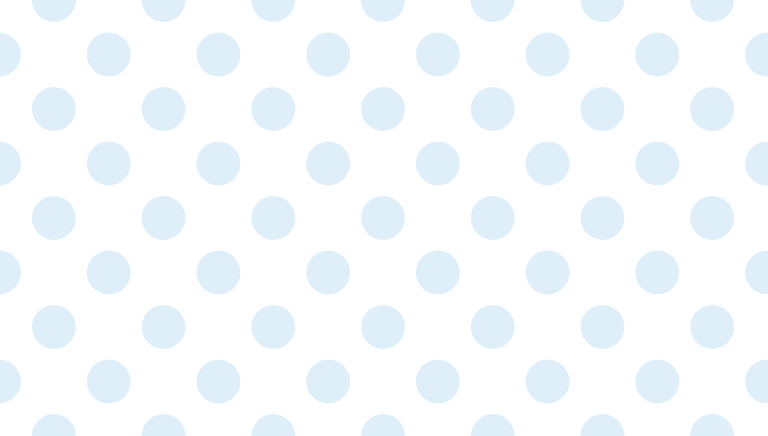
This pattern is drawn by a Shadertoy shader. Its source:

```glsl
// Staggered pale blue polka dots on white, tiling seamlessly.

const vec2 REPEATS = vec2(7.0, 4.0);         // whole cells across and down
const vec2 PHASE = vec2(0.009, 0.0);         // lattice shift, in cells
const float DOT_RADIUS = 0.0502;             // in canvas heights
const vec3 PAPER = vec3(1.0);
const vec3 DOT_BLUE = vec3(0.874, 0.938, 0.980);

// Signed distance to a dot lattice; one dot sits at offset in every cell.
float dotLattice(vec2 cellPos, vec2 offset, vec2 cellSize, float radius) {
    vec2 local = fract(cellPos - offset + 0.5) - 0.5;
    return length(local * cellSize) - radius;
}

// Antialiased fill of a signed distance, one pixel wide at the edge.
float coverage(float dist, float pixel) {
    return clamp(0.5 - dist / pixel, 0.0, 1.0);
}

void mainImage(out vec4 fragColor, in vec2 fragCoord) {
    float pixel = 1.0 / iResolution.y;
    vec2 cellSize = iResolution.xy * pixel / REPEATS;
    vec2 cellPos = fragCoord / iResolution.xy * REPEATS + PHASE;

    // Two interleaved lattices, half a cell apart
    float dist = min(dotLattice(cellPos, vec2(0.5, 0.0), cellSize, DOT_RADIUS),
                     dotLattice(cellPos, vec2(0.0, 0.5), cellSize, DOT_RADIUS));

    vec3 color = mix(PAPER, DOT_BLUE, coverage(dist, pixel));
    fragColor = vec4(color, 1.0);
}
```
